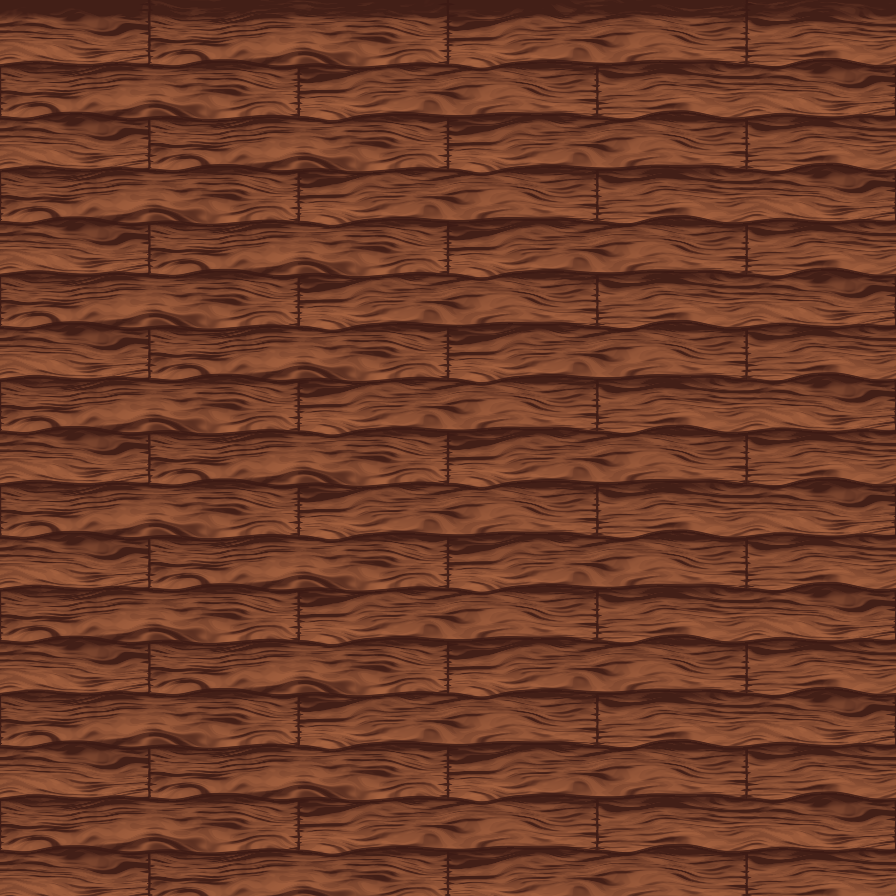
Reproduce this texture procedurally as a Shadertoy shader.

```glsl
// Wooden planks in staggered rows, three across, about seventeen down.
// Three grain variants recur along each row. Warped gradient noise bends
// tapering grooves; wavy row edges and split plank ends are drawn on top.

float hash(vec2 p) {
    vec3 q = fract(p.xyx * vec3(0.1031, 0.1030, 0.0973));
    q += dot(q, q.yzx + 33.33);
    return fract((q.x + q.y) * q.z);
}

float cornerSlope(vec2 cell, vec2 offset) {
    float angle = 6.2832 * hash(cell);
    return dot(vec2(cos(angle), sin(angle)), offset);
}

float gradientNoise(vec2 p) {
    vec2 i = floor(p), f = p - i;
    vec2 s = f * f * f * (f * (f * 6.0 - 15.0) + 10.0);
    float low = mix(cornerSlope(i, f), cornerSlope(i + vec2(1, 0), f - vec2(1, 0)), s.x);
    float high = mix(cornerSlope(i + vec2(0, 1), f - vec2(0, 1)), cornerSlope(i + 1.0, f - 1.0), s.x);
    return mix(low, high, s.y);
}

// x: position along the plank, y: which of the three variants
vec2 plankAt(float x, float row) {
    float along = x - 0.5 * mod(row, 2.0);
    return vec2(fract(along), mod(floor(along), 3.0));
}

// Sag of a plank's lower edge, flat at both ends
float edgeSag(vec2 plank) {
    float ends = smoothstep(0.0, 0.15, min(plank.x, 1.0 - plank.x));
    return 0.24 * ends * gradientNoise(vec2(plank.x * 4.0, plank.y * 17.0 + 3.4));
}

// Tapered cracks that run in from a plank end
float endCracks(float fromEnd, float v, float seed, float px) {
    float s = v * 9.0, cell = floor(s);
    float reach = 0.042 * pow(hash(vec2(cell + 20.0, seed)), 1.5);
    float halfWidth = 0.28 * (1.0 - fromEnd / max(reach, 0.001));
    float aa = 4.5 * px;
    return (1.0 - smoothstep(halfWidth - aa, halfWidth + aa, abs(s - cell - 0.5)))
         * (1.0 - smoothstep(reach * 0.8, reach + 0.004, fromEnd));
}

void mainImage(out vec4 fragColor, in vec2 fragCoord) {
    vec2 uv = fragCoord / iResolution.xy;
    float px = 17.1 / iResolution.y;             // one pixel in row heights
    float x = uv.x * 3.0;
    float y = (0.927 - uv.y) * 17.1;             // rows count downwards

    // Choose the row from the nearest wavy edge
    float k = max(floor(y + 0.5), 0.0);
    float toEdge = y - k - edgeSag(plankAt(x, k - 1.0));
    float row = toEdge < 0.0 ? k - 1.0 : k;
    vec2 plank = plankAt(x, row);
    float u = plank.x, v = y - row;
    float seed = plank.y * 31.0 + 7.0;

    // Bend the grain, then shade from a dark top to a light bottom
    float grain = v + 0.42 * gradientNoise(vec2(u * 3.0 + seed, v * 1.3))
                    + 0.12 * gradientNoise(vec2(u * 8.0 + seed, v * 3.0 + 9.0));
    float tone = 0.52 + 0.40 * v;

    // Fine light and dark flecks
    float fleck = gradientNoise(vec2(u * 15.0 + seed, grain * 13.0));
    tone += 0.10 * smoothstep(0.08, 0.2, fleck) - 0.11 * smoothstep(0.08, 0.2, -fleck);
    tone += 0.22 * gradientNoise(vec2(u * 5.0 + seed, grain * 5.0 + 40.0));

    // Grooves from long and broad to short and thin, shadowed below
    for (int i = 0; i < 3; i++) {
        float layer = float(i);
        float count = 4.0 + 3.5 * layer;
        float s = grain * count + 0.37 * layer + seed;
        float cell = floor(s), e = s - cell - 0.5;
        float presence = gradientNoise(vec2(u * (3.5 + 3.5 * layer) + seed, cell * 7.31 + 0.4 + layer * 50.0));
        float depth = smoothstep(-0.12, 0.3, presence);
        float halfWidth = 0.14 * depth;
        float aa = 0.6 * px * count;
        float line = depth * (1.0 - smoothstep(halfWidth - aa, halfWidth + aa, abs(e)));
        float shadow = depth * (1.0 - smoothstep(0.0, e > 0.0 ? 0.48 : 0.22, abs(e)));
        tone -= (0.52 - 0.1 * layer) * line + (0.28 - 0.08 * layer) * shadow;
    }

    // Uneven shadow beneath the plank above
    float shadeDepth = 0.15 + 0.35 * max(0.0, gradientNoise(vec2(u * 4.0 + seed, 5.5)));
    tone -= 0.45 * (1.0 - smoothstep(0.0, shadeDepth, v));

    // Row edges, plank joints and end cracks
    float edge = 1.0 - smoothstep(0.035 - 0.6 * px, 0.035 + 0.6 * px, abs(toEdge));
    float fromEnd = min(u, 1.0 - u);
    float pxAlong = 3.0 / iResolution.x;
    float jointWidth = 0.004 + 0.003 * gradientNoise(vec2(v * 6.0, seed));
    float joint = 1.0 - smoothstep(jointWidth - 0.6 * pxAlong, jointWidth + 0.6 * pxAlong, fromEnd);
    float cracks = endCracks(fromEnd, v, seed + step(0.5, u) * 13.0, px);
    tone = clamp(tone, 0.0, 1.05);
    tone = mix(tone, -0.08, max(0.85 * edge, max(0.9 * joint, 0.85 * cracks)));

    vec3 darkWood = vec3(0.26, 0.12, 0.09);
    vec3 lightWood = vec3(0.63, 0.37, 0.24);
    fragColor = vec4(mix(darkWood, lightWood, tone), 1.0);
}
```
